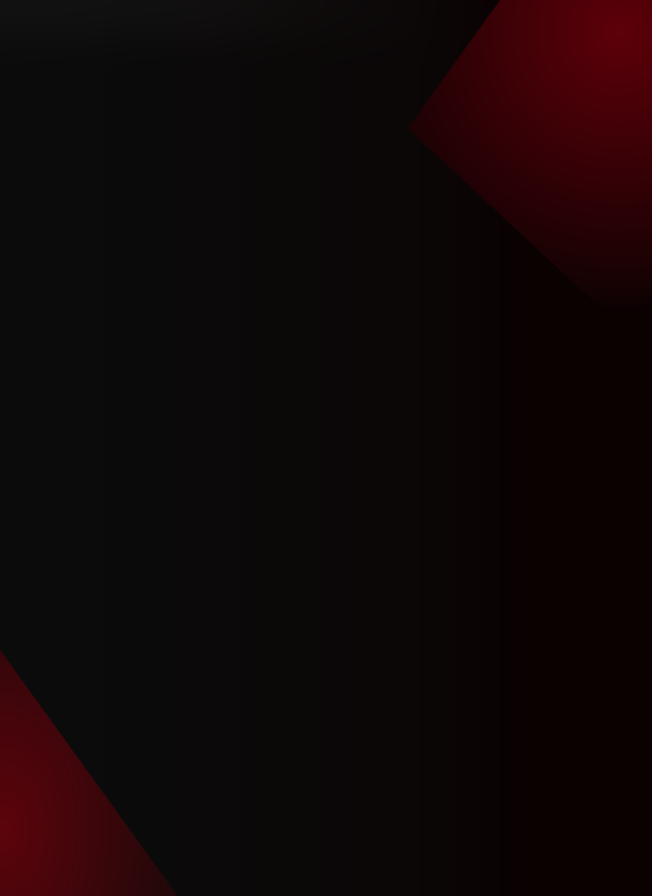
Give the GLSL for this background, as a WebGL 1 fragment shader.

```glsl
precision mediump float;
// Near-black backdrop with two angular crimson panels in opposite corners.
// Each panel is cut by straight edges (half-planes) and lit by a soft radial
// glow; the base is a horizontal charcoal-to-black gradient with a top sheen.

uniform vec2 u_resolution;

// Signed distance to the line a-b, positive on its left side.
float leftOf(vec2 p, vec2 a, vec2 b) {
  vec2 d = normalize(b - a);
  return d.x * (p.y - a.y) - d.y * (p.x - a.x);
}

// Antialiased coverage from a signed distance that is positive inside.
float coverage(float dist) {
  float pixel = 1.0 / u_resolution.y;
  return smoothstep(-pixel, pixel, dist);
}

// Linear falloff from 1 at the centre to 0 at the radii.
float glow(vec2 p, vec2 centre, vec2 radii) {
  return clamp(1.0 - length((p - centre) / radii), 0.0, 1.0);
}

void main() {
  vec2 uv = gl_FragCoord.xy / u_resolution;
  vec2 p = uv * vec2(0.7266, 1.0);

  // Base: neutral charcoal on the left, faintly red black on the right
  vec3 color = mix(vec3(0.043, 0.044, 0.044), vec3(0.043, 0.028, 0.029),
                   smoothstep(0.0, 0.6, uv.x));
  color = mix(color, vec3(0.040, 0.004, 0.004), smoothstep(0.58, 0.85, uv.x));

  // Sheen along the top, fading to the right
  color += 0.024 * smoothstep(0.92, 1.0, uv.y) * (1.0 - smoothstep(0.2, 0.8, uv.x));

  // Upper right panel: a wedge between two edges
  vec2 tip = vec2(0.4544, 0.8568);
  float wedge = min(leftOf(p, tip, vec2(0.6706, 0.6550)),
                    leftOf(p, vec2(0.5573, 1.0), tip));
  float upperGlow = glow(p, vec2(0.690, 0.965), vec2(0.325, 0.325));
  vec3 upper = mix(vec3(0.045, 0.008, 0.010), vec3(0.365, 0.0, 0.035), upperGlow);
  color = mix(color, upper, coverage(wedge) * smoothstep(0.0, 0.12, upperGlow));

  // Lower left panel: a triangle below one slanted edge
  float corner = leftOf(p, vec2(0.198, 0.0), vec2(0.0, 0.2747));
  float lowerGlow = glow(p, vec2(0.005, 0.075), vec2(0.250, 0.400));
  vec3 lower = mix(vec3(0.060, 0.035, 0.035), vec3(0.360, 0.015, 0.045), lowerGlow);
  color = mix(color, lower, coverage(corner));

  gl_FragColor = vec4(color, 1.0);
}
```
